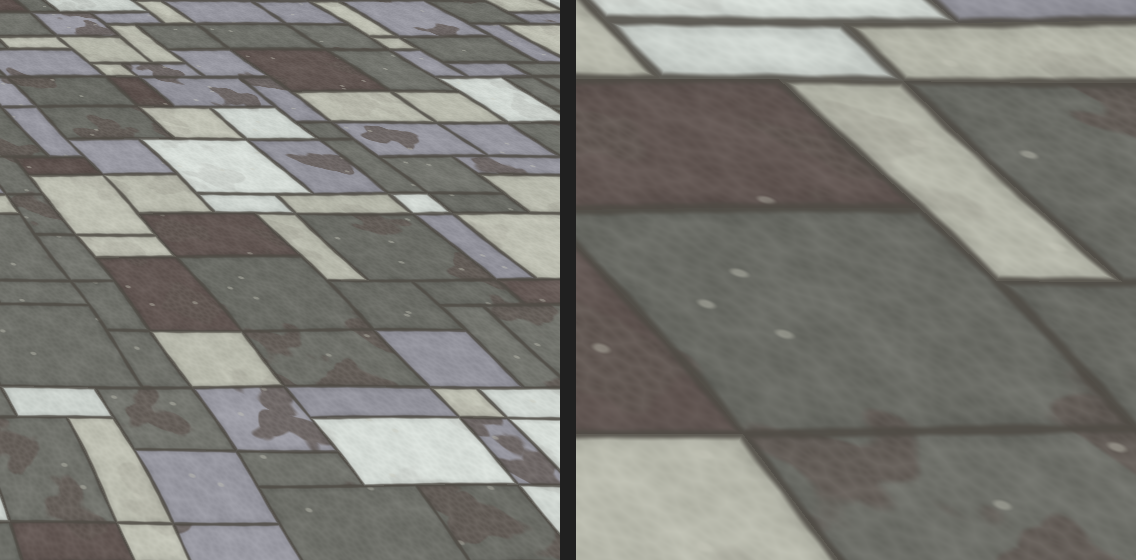
Left, the full canvas; right, a detail of the centre.
Reproduce this texture procedurally as a WebGL 2 fragment shader.

```glsl
#version 300 es
precision highp float;

uniform vec2 u_resolution;
out vec4 fragColor;

float hash(vec2 p) {
    vec3 q = fract(vec3(p.xyx) * vec3(0.1031, 0.1030, 0.0973));
    q += dot(q, q.yzx + 33.33);
    return fract((q.x + q.y) * q.z);
}

// Cellular noise: distance to the nearest scattered point
float cellular(vec2 p) {
    vec2 cell = floor(p);
    float nearest = 2.0;
    for (int y = -1; y <= 1; y++)
    for (int x = -1; x <= 1; x++) {
        vec2 c = cell + vec2(x, y);
        vec2 point = c + vec2(hash(c + 11.0), hash(c + 57.0));
        nearest = min(nearest, distance(p, point));
    }
    return nearest;
}

// Joints slide by half steps, so courses stay aligned
float jointShift(vec2 corner) {
    return hash(corner + 83.0) < 0.5 ? -0.25 : 0.25;
}

// Bounds (low xy, high zw) of one stone in an interlocking bond
vec4 stoneBounds(vec2 c) {
    bool even = mod(c.x + c.y, 2.0) < 0.5;
    float a = jointShift(c);
    float b = jointShift(c + vec2(1, 0));
    float d = jointShift(c + vec2(1, 1));
    float e = jointShift(c + vec2(0, 1));
    return vec4(c, c + 1.0) + (even ? vec4(e, a, b, d) : vec4(a, b, d, e));
}

vec3 stoneColor(float pick) {
    if (pick < 0.38) return vec3(0.44, 0.445, 0.42);   // olive grey
    if (pick < 0.47) return vec3(0.39, 0.345, 0.33);   // brown
    if (pick < 0.70) return vec3(0.585, 0.585, 0.62);  // lavender grey
    if (pick < 0.89) return vec3(0.735, 0.74, 0.69);   // cream
    return vec3(0.82, 0.845, 0.825);                   // white
}

void main() {
    vec2 uv = gl_FragCoord.xy / u_resolution;
    float down = 1.0 - uv.y;

    // Receding ground with joints that lean and bend to the left
    float depth = down + 1.1;
    float across = (uv.x - 1.18 * down + 0.19 * down * down) / depth;
    float slant = across + 1.18 - 0.38 * down;
    vec2 ground = vec2(across / 0.095 + 40.0, 30.0 / depth);
    ground += 0.018 * sin(ground.yx * vec2(2.3, 1.7) + sin(ground * 3.1));

    // Canvas length of one ground unit, measured across each joint
    vec2 unit = vec2(0.095 * depth / sqrt(1.0 + slant * slant),
                     depth * depth / 30.0);

    // Find the stone under this point and its distance to the joint
    float inside = -1.0;
    vec2 stone = vec2(0.0);
    for (int y = -1; y <= 1; y++)
    for (int x = -1; x <= 1; x++) {
        vec2 c = floor(ground) + vec2(x, y);
        vec4 bounds = stoneBounds(c);
        vec2 gap = min(ground - bounds.xy, bounds.zw - ground) * unit;
        float d = min(gap.x, gap.y);
        if (d > inside) { inside = d; stone = c; }
    }

    // Stone tone, mottling and fine grain
    float pick = hash(stone + 5.0);
    vec3 color = stoneColor(pick);
    color += 0.05 * (hash(stone + 29.0) - 0.5);
    float mottle = cellular(ground * vec2(5.0, 3.5));
    float grain = cellular(ground * vec2(19.0, 13.0));
    color += 0.05 * (mottle - 0.45) + 0.04 * (grain - 0.45);

    // Ragged brown wear, strongest on the grey and lavender stones
    vec2 warped = ground + 0.12 * sin(ground.yx * 9.0 + 2.0 * sin(ground * 5.0));
    float blot = cellular(warped * vec2(0.85, 0.8) + 7.0) + 0.12 * mottle;
    float wear = 1.0 - smoothstep(0.27, 0.33, blot);
    wear *= pick < 0.70 ? 0.75 * step(0.4, hash(stone + 71.0)) : 0.08;
    color = mix(color, vec3(0.38, 0.345, 0.325) + 0.07 * (grain - 0.4), wear);

    // Small pale chips
    float chip = 1.0 - smoothstep(0.02, 0.055, cellular(ground * 1.3 + 19.0));
    color = mix(color, vec3(0.78, 0.78, 0.73), 0.4 * chip);

    // Soft dark joints with slightly worn edges
    float edge = inside + 0.0015 * (mottle - 0.45);
    float joint = 1.0 - smoothstep(0.0008, 0.0048, edge);
    float dust = 1.0 - smoothstep(0.002, 0.013, edge);
    color *= 1.0 - 0.07 * dust;
    color = mix(color, vec3(0.31, 0.295, 0.27), 0.85 * joint);

    fragColor = vec4(color, 1.0);
}
```
